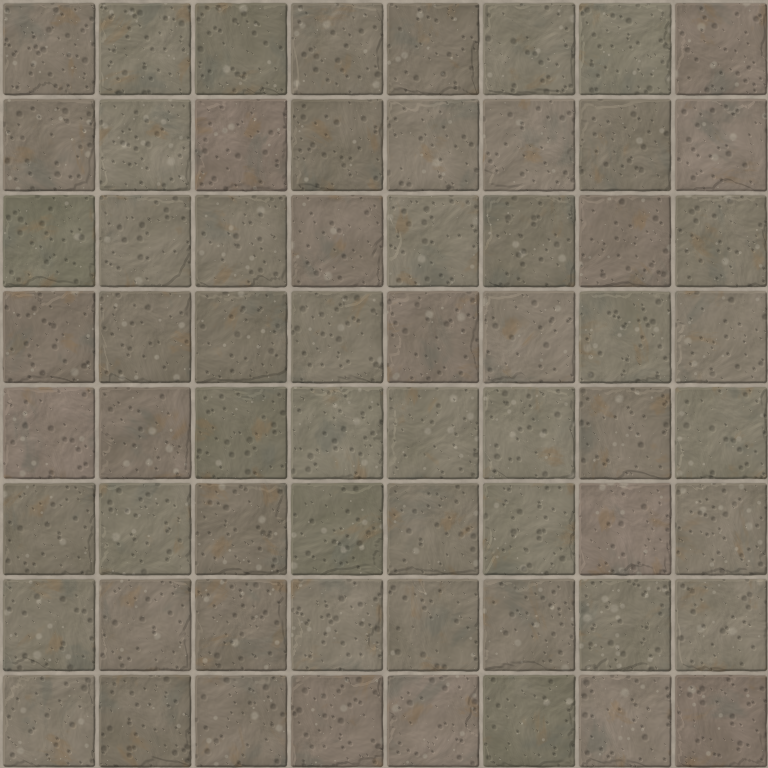
Write a WebGL 2 fragment shader that draws this texture.

```glsl
#version 300 es
precision highp float;
// Eight by eight weathered stone tiles with pale, slightly uneven grout.
// Warped layered sines give mottling and chipped rims, cellular noise gives
// pits and flecks, and a height difference lights it all from the upper left.
uniform vec2 u_resolution;
out vec4 fragColor;

const float TILES = 8.0;

float hash(vec2 p) {
    vec3 q = fract(p.xyx * vec3(0.1031, 0.1030, 0.0973));
    q += dot(q, q.yzx + 33.33);
    return fract((q.x + q.y) * q.z);
}

// Layered sines, rotated and warped at each octave; roughly -1 to 1
float mottle(vec2 p) {
    float sum = 0.0, amp = 0.5;
    for (int i = 0; i < 6; i++) {
        p = mat2(0.8, 0.6, -0.6, 0.8) * p * 1.75 + 0.7 * sin(p.yx + float(i));
        sum += amp * sin(p.x) * sin(p.y);
        amp *= 0.62;
    }
    return sum;
}

// Cellular spots of random size, mostly tiny; 1 inside a spot
float spots(vec2 p, float rarity) {
    vec2 cell = floor(p);
    float cover = 0.0;
    for (int y = -1; y <= 1; y++)
    for (int x = -1; x <= 1; x++) {
        vec2 c = cell + vec2(x, y);
        vec2 center = c + vec2(hash(c + 3.1), hash(c + 8.7));
        float radius = 0.5 * pow(hash(c + 21.3), rarity);
        cover = max(cover, smoothstep(radius, radius * 0.4 - 0.01, length(p - center)));
    }
    return cover;
}

vec2 tileId(vec2 p) { return mod(floor(p), TILES); }

vec2 tileSeed(vec2 id) { return 40.0 * vec2(hash(id + 1.7), hash(id + 17.3)); }

// Distance inward from the rounded, slightly ragged tile outline
float inset(vec2 q, float rough) {
    vec2 b = abs(q) - 0.449;
    return 0.03 - length(max(b, 0.0)) - min(max(b.x, b.y), 0.0) + 0.007 * rough;
}

// Surface height: bevelled body, broken ledges along the rim, grain and pits
float height(vec2 p) {
    vec2 q = fract(p) - 0.5, seed = tileSeed(tileId(p));
    float grain = mottle(q * 5.0 + seed);
    float d = inset(q, grain);
    float body = smoothstep(-0.01, 0.02, d);
    float reach = 0.17 * mottle(q * 2.2 + seed.yx) + 0.025 * grain - 0.01;
    float ledge = smoothstep(-0.012, 0.012, d - reach);
    float pits = spots(q * 11.0 + seed, 4.0);
    return body * (0.6 + 0.4 * ledge + 0.4 * grain - 0.35 * pits);
}

void main() {
    vec2 uv = gl_FragCoord.xy / u_resolution;
    vec2 p = uv * TILES + vec2(-0.012, 0.012);
    float aa = TILES / min(u_resolution.x, u_resolution.y);
    vec2 id = tileId(p), q = fract(p) - 0.5, seed = tileSeed(id);

    // Tile body: cloudy tone, with its own brightness and hue
    float grain = mottle(q * 5.0 + seed);
    float cloud = mottle(q * 2.8 + seed.yx + 5.0);
    float tone = 0.58 + 0.35 * cloud + 0.18 * grain + 0.6 * (hash(id + 5.2) - 0.5);
    vec3 color = mix(vec3(0.45, 0.42, 0.36), vec3(0.53, 0.49, 0.435), tone);
    color += (hash(id + 9.4) - 0.5) * vec3(0.028, -0.006, 0.014);

    // Rusty and cool grey stains
    float rust = smoothstep(0.3, 0.8, mottle(q * 3.4 + seed * 1.3 + 9.0));
    float cool = smoothstep(0.2, 0.8, mottle(q * 2.4 + seed * 0.7 + 23.0));
    color = mix(color, vec3(0.51, 0.42, 0.31), 0.45 * rust);
    color = mix(color, vec3(0.40, 0.40, 0.36), 0.45 * cool);

    // Pale mineral flecks and small dark holes
    color = mix(color, vec3(0.63, 0.60, 0.54), 0.55 * spots(q * 8.0 + seed + 50.0, 9.0));
    color *= 1.0 - 0.16 * spots(q * 11.0 + seed, 4.0);

    // Relief light and grime gathered near the rim
    float d = inset(q, grain);
    vec2 toLight = vec2(-0.009, 0.011);
    float relief = height(p - toLight) - height(p + toLight);
    color *= 1.0 + 0.38 * clamp(relief, -0.75, 0.3);
    color *= 1.0 - 0.09 * exp(-24.0 * max(d, 0.0));

    // Grout, grainy and a little brighter along its middle
    float wear = mottle(uv * 70.0);
    vec3 grout = vec3(0.61, 0.575, 0.525) * (1.0 + 0.07 * wear);
    grout *= 1.0 + 0.06 * smoothstep(0.0, -0.02, d);
    color = mix(grout, color, smoothstep(-0.7 * aa, 0.7 * aa, d));

    fragColor = vec4(color, 1.0);
}
```
